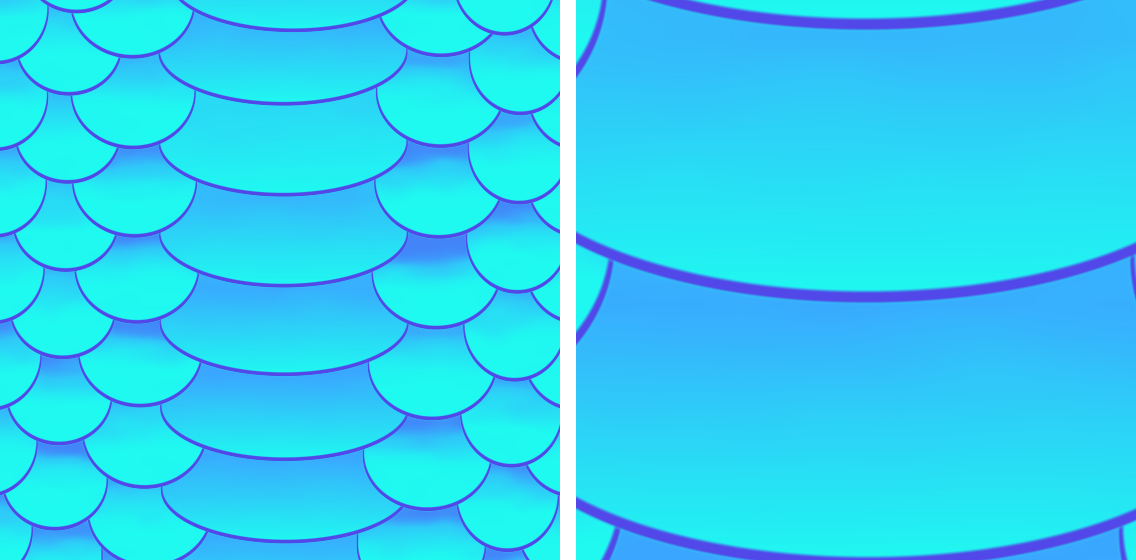
Left: the whole. Right: its middle third, enlarged.
This texture map is drawn by a WebGL 2 fragment shader. Its source:

```glsl
#version 300 es
precision highp float;

uniform vec2 u_resolution;
out vec4 outColor;

const float CANVAS = 768.0;  // design units across the canvas
const float PITCH = 118.0;   // typical distance between rows
const int COLUMNS = 7;
const int BELLY = 3;

const vec3 CYAN = vec3(0.12, 0.98, 0.94);
const vec3 AZURE = vec3(0.23, 0.65, 1.0);
const vec3 DEEP_BLUE = vec3(0.27, 0.48, 0.97);
const vec3 OUTLINE = vec3(0.32, 0.28, 0.91);

// Per column: centre x, lowest y of the first row, half width, height of the curve
const vec4 SHAPE[COLUMNS] = vec4[COLUMNS](
    vec4(-5, 86, 71, 74), vec4(95, 12, 72, 66), vec4(182, 78, 85, 76),
    vec4(388, 30, 170, 72), vec4(605, 76, 88, 76), vec4(714, 40, 70, 75),
    vec4(797, 86, 72, 74));

// Per column: sideways bend, row step, change of step, wobble of the rows
const vec4 DRIFT[COLUMNS] = vec4[COLUMNS](
    vec4(-0.6, 118.8, 0, 0), vec4(-0.55, 118.8, 0, 3), vec4(0.65, 126, -1.6, 0),
    vec4(0.1, 118.6, 0, 9), vec4(-0.75, 124.5, 0, 0), vec4(-0.5, 119, 0, 5),
    vec4(-0.4, 118.8, 0, 0));

// Sideways offset of the first row
const float FIRST_SHIFT[COLUMNS] = float[COLUMNS](0.0, 10.0, 0.0, 14.0, 0.0, -22.0, 0.0);

float hash(vec2 cell) {
    vec3 h = fract(cell.xyx * vec3(0.1031, 0.1030, 0.0973));
    h += dot(h, h.yzx + 33.33);
    return fract((h.x + h.y) * h.z);
}

float noise(vec2 p) {
    vec2 cell = floor(p), f = fract(p);
    f = f * f * (3.0 - 2.0 * f);
    return mix(mix(hash(cell), hash(cell + vec2(1, 0)), f.x),
               mix(hash(cell + vec2(0, 1)), hash(cell + vec2(1, 1)), f.x), f.y);
}

// Blue under the scale above, fading to cyan at the rim
vec3 scaleColor(int column, int row, float t, float smudge) {
    float strength = mix(0.7, 1.0, hash(vec2(column, row) + 7.0));
    if (column == BELLY) {
        if (row == 2) strength = 0.4;
        float depth = strength * (1.02 - t) + 0.16 * smudge * (1.0 - t);
        return mix(CYAN, AZURE, clamp(depth, 0.0, 1.0));
    }
    float depth = strength * (1.0 - smoothstep(-0.1, 0.6, t + 0.3 * smudge));
    depth = clamp(depth + 0.12 * max(smudge, 0.0), 0.0, 1.0);
    return mix(mix(CYAN, AZURE, depth), DEEP_BLUE, 0.8 * smoothstep(0.55, 1.0, depth));
}

void paintScale(inout vec3 color, vec2 p, int column, int row, float smudge, float soft) {
    vec4 shape = SHAPE[column], drift = DRIFT[column];
    float r = float(row);
    float first = row == 0 ? 1.0 : 0.0;
    float wobble = sin(0.75 * (r - 2.0)) + 2.3 * first;
    float centerX = shape.x + drift.x * r * r + FIRST_SHIFT[column] * first;
    float bottom = shape.y + drift.y * r + drift.z * r * r + drift.w * wobble;

    // Half ellipse below straight sides
    vec2 q = vec2(p.x - centerX, max(p.y - bottom + shape.w, 0.0)) / shape.zw;
    float k = max(length(q), 0.001);
    vec2 slope = q / (k * shape.zw);
    float slopeLength = max(length(slope), 0.0001);
    float d = (k - 1.0) / slopeLength;

    // The outline swells towards the bottom
    float halfWidth = mix(1.1, 2.7, slope.y / slopeLength);
    float t = clamp((p.y - bottom) / PITCH + 1.0, 0.0, 1.0);
    float line = 1.0 - smoothstep(-soft, soft, abs(d) - halfWidth);
    float cover = 1.0 - smoothstep(-soft, soft, d - halfWidth);
    color = mix(color, mix(scaleColor(column, row, t, smudge), OUTLINE, line), cover);
}

void main() {
    vec2 p = gl_FragCoord.xy / u_resolution * CANVAS;
    p.y = CANVAS - p.y;
    float soft = max(1.1, 0.7 * CANVAS / u_resolution.y);

    // Faint brushed smudges
    float smudge = 0.65 * noise(p / vec2(75, 38)) + 0.35 * noise(p / vec2(34, 17) + 19.0) - 0.5;

    // Upper rows overlap lower ones, odd columns overlap even ones
    vec3 color = CYAN;
    for (int row = 7; row >= 0; row--) {
        for (int column = 0; column < COLUMNS; column += 2)
            paintScale(color, p, column, row, smudge, soft);
        for (int column = 1; column < COLUMNS; column += 2)
            paintScale(color, p, column, row, smudge, soft);
    }
    outColor = vec4(color, 1.0);
}
```
